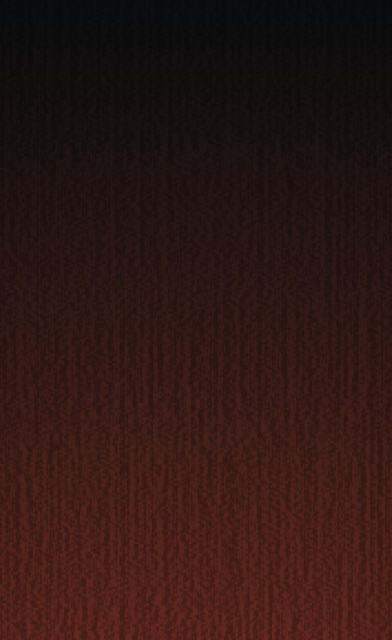
Give the GLSL for this background, as a WebGL 2 fragment shader.

```glsl
#version 300 es
precision highp float;
// Dark woven backdrop: ember red at the foot fading to near black, with straight threads and fine specks.

#define THREADS 340.0       // fine threads per canvas height
#define THREAD_WEIGHT 0.60  // share of the long straight threads in the weave
#define FIBRE_WEIGHT 0.40   // share of the short broken fibres
#define SPECK_WEIGHT 0.75   // share of the round specks
#define NARROWING 0.55      // how far wide patches are evened out
#define SOFTNESS 0.42       // half width of the edge between dark and light
#define CONTRAST 0.33       // brightness step from dark to light fibres
#define EDGE_SHADE 0.05     // darkening at the left and right sides

uniform vec2 u_resolution;
out vec4 fragColor;

const vec3 EMBER = vec3(0.338, 0.138, 0.110);
const vec3 RUST  = vec3(0.262, 0.115, 0.092);
const vec3 UMBER = vec3(0.182, 0.091, 0.080);
const vec3 SOOT  = vec3(0.106, 0.069, 0.065);
const vec3 NIGHT = vec3(0.036, 0.044, 0.050);

float hash(vec2 p) {
    vec3 q = fract(p.xyx * vec3(0.1031, 0.1030, 0.0973));
    q += dot(q, q.yzx + 33.33);
    return fract((q.x + q.y) * q.z);
}

// Smooth value noise in 0..1
float noise(vec2 p) {
    vec2 cell = floor(p);
    vec2 f = fract(p);
    f = f * f * (3.0 - 2.0 * f);
    float low = mix(hash(cell), hash(cell + vec2(1.0, 0.0)), f.x);
    float high = mix(hash(cell + vec2(0.0, 1.0)), hash(cell + 1.0), f.x);
    return mix(low, high, f.y);
}

// Noise around zero, less part of its sideways neighbours to hold back wide patches
float fineNoise(vec2 p) {
    vec2 reach = vec2(2.5, 0.0);
    float around = 0.5 * (noise(p - reach) + noise(p + reach));
    return noise(p) - 0.5 - NARROWING * (around - 0.5);
}

// Vertical colour ramp, height 0 at the foot and 1 at the top
vec3 ramp(float height) {
    float t = height * 4.0;
    vec3 color = mix(EMBER, RUST, clamp(t, 0.0, 1.0));
    color = mix(color, UMBER, clamp(t - 1.0, 0.0, 1.0));
    color = mix(color, SOOT, clamp(t - 2.0, 0.0, 1.0));
    return mix(color, NIGHT, clamp(t - 3.0, 0.0, 1.0));
}

// Cloth pattern: 0 in the dark gaps, 1 on the light fibres
float weave(vec2 p) {
    vec2 q = p * THREADS + 16.0;
    float thread = fineNoise(vec2(q.x, q.y * 0.012));
    float fibre = fineNoise(vec2(q.x + 19.37, q.y * 0.17));
    float speck = fineNoise(q * vec2(0.85, 0.8) + 43.0);
    float height = THREAD_WEIGHT * thread + FIBRE_WEIGHT * fibre + SPECK_WEIGHT * speck;
    return smoothstep(-SOFTNESS, SOFTNESS, height);
}

void main() {
    vec2 uv = gl_FragCoord.xy / u_resolution;
    vec2 p = gl_FragCoord.xy / u_resolution.y;

    // Base gradient with slightly shaded sides
    vec3 color = ramp(uv.y);
    float side = abs(uv.x * 2.0 - 1.0);
    color *= 1.0 - EDGE_SHADE * side * side * side;

    // Threads, fibres and specks
    color *= 1.0 + CONTRAST * (weave(p) - 0.5);

    fragColor = vec4(color, 1.0);
}
```
